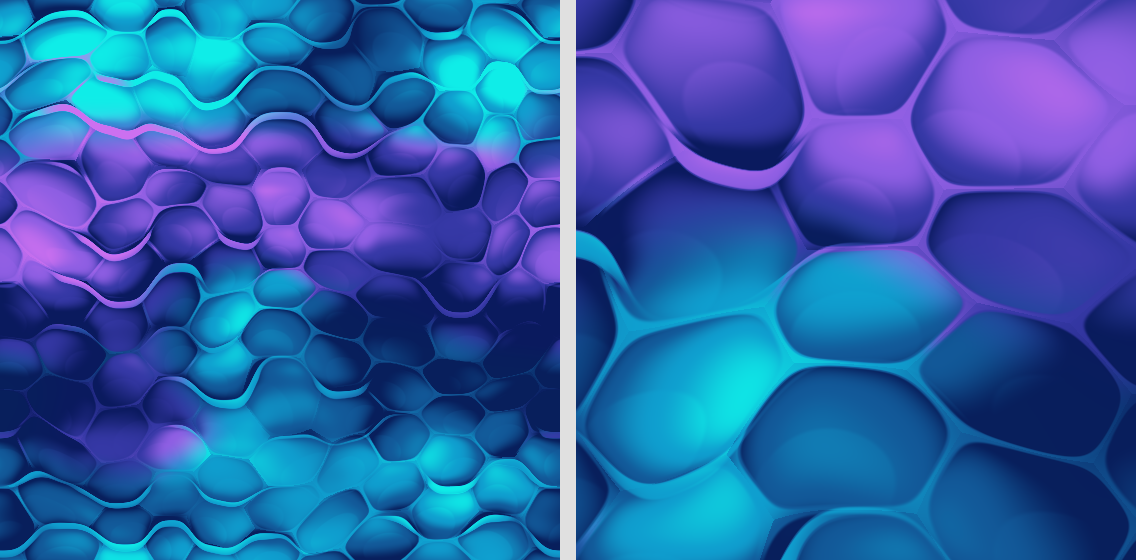
Left, the full canvas; right, a detail of the centre.
This background is drawn by a Shadertoy shader. Its source:

```glsl
const float PI = 3.14159265;
const vec2 GRID = vec2(10.0, 11.0);   // columns and rows of cells per tile
const float ROW = 1.1547;             // row height in column widths

float hash(vec2 p) {
    return fract(sin(dot(p, vec2(127.1, 311.7))) * 43758.5453);
}

// Whole-number wrap, safe against rounding at the period
vec2 wrap(vec2 cell, vec2 period) {
    return floor(mod(cell + 0.5, period));
}

// Value noise that wraps after "period" lattice steps
float noise(vec2 uv, vec2 period, float seed) {
    vec2 p = uv * period, i = floor(p), f = p - i;
    f = f * f * f * (f * (f * 6.0 - 15.0) + 10.0);
    vec2 a = wrap(i, period) + seed, b = wrap(i + 1.0, period) + seed;
    return mix(mix(hash(a), hash(vec2(b.x, a.y)), f.x),
               mix(hash(vec2(a.x, b.y)), hash(b), f.x), f.y);
}

// Soft elliptical spot that wraps around the tile
float glow(vec2 uv, vec2 centre, vec2 size) {
    vec2 d = sin(PI * (uv - centre)) / (PI * size);
    return exp(-dot(d, d));
}

vec3 ramp(float t, vec3 a, vec3 b, vec3 c, vec3 d) {
    vec3 col = mix(a, b, smoothstep(0.08, 0.42, t));
    col = mix(col, c, smoothstep(0.40, 0.70, t));
    return mix(col, d, smoothstep(0.68, 0.98, t));
}

vec3 palette(float t, float warmth) {
    vec3 cool = ramp(t, vec3(0.03, 0.12, 0.36), vec3(0.07, 0.35, 0.60),
                     vec3(0.06, 0.62, 0.81), vec3(0.06, 0.93, 0.91));
    vec3 warm = ramp(t + 0.03, vec3(0.04, 0.10, 0.37), vec3(0.21, 0.22, 0.65),
                     vec3(0.56, 0.37, 0.89), vec3(0.80, 0.44, 0.94));
    return mix(cool, warm, smoothstep(0.33, 0.75, warmth));
}

float regionLight(vec2 uv) {
    float t = 0.46 + 0.36 * glow(uv, vec2(0.20, 0.87), vec2(0.30, 0.13));
    t += 0.30 * glow(uv, vec2(0.62, 0.12), vec2(0.30, 0.12));
    t += 0.28 * glow(uv, vec2(0.90, 0.88), vec2(0.16, 0.10));
    t += 0.36 * glow(uv, vec2(0.45, 0.42), vec2(0.10, 0.09));
    t += 0.38 * glow(uv, vec2(0.15, 0.54), vec2(0.20, 0.14));
    t -= 0.42 * glow(uv, vec2(0.75, 0.42), vec2(0.32, 0.15));
    t -= 0.42 * glow(uv, vec2(0.01, 0.28), vec2(0.14, 0.12));
    t -= 0.42 * glow(uv, vec2(0.64, 0.90), vec2(0.11, 0.12));
    t += 0.34 * (noise(uv, vec2(5.0, 9.0), 3.0) - 0.5);
    return t + 0.22 * (noise(uv, vec2(6.0, 15.0), 97.0) - 0.5);
}

float regionWarmth(vec2 uv) {
    float m = 1.1 * glow(uv, vec2(0.13, 0.52), vec2(0.26, 0.17));
    m += 0.95 * glow(uv, vec2(0.55, 0.66), vec2(0.30, 0.13));
    m += 0.70 * glow(uv, vec2(0.25, 0.25), vec2(0.18, 0.10));
    m += 0.50 * glow(uv, vec2(0.92, 0.48), vec2(0.20, 0.12));
    m -= 0.80 * glow(uv, vec2(0.46, 0.41), vec2(0.10, 0.08));
    return m + 0.5 * (noise(uv, vec2(5.0, 6.0), 17.0) - 0.5);
}

vec2 cellCentre(vec2 id) {
    vec2 key = wrap(id, GRID);
    vec2 jitter = vec2(hash(key), hash(key + 37.0)) - 0.5;
    return vec2(id.x, (id.y + 0.5 * mod(id.x, 2.0)) * ROW) + 0.26 * jitter;
}

vec2 nearestCell(vec2 q) {
    vec2 best = vec2(0.0);
    float bestDist = 1e5;
    for (int i = -1; i <= 1; i++)
    for (int j = -1; j <= 1; j++) {
        float column = floor(q.x + 0.5) + float(i);
        float row = floor(q.y / ROW - 0.5 * mod(column, 2.0) + 0.5) + float(j);
        vec2 id = vec2(column, row), d = cellCentre(id) - q;
        if (dot(d, d) < bestDist) { bestDist = dot(d, d); best = id; }
    }
    return best;
}

// Distance to the cell border, with rounded corners
float borderDistance(vec2 q, vec2 id) {
    vec2 a = cellCentre(id) - q;
    float sum = 0.0;
    for (int i = -1; i <= 1; i++)
    for (int j = -1; j <= 1; j++) {
        if (i == 0 && j == 0) continue;
        vec2 b = cellCentre(id + vec2(i, j)) - q;
        sum += exp(-16.0 * dot(0.5 * (a + b), normalize(b - a)));
    }
    return -log(sum) / 16.0;
}

void mainImage(out vec4 fragColor, in vec2 fragCoord) {
    vec2 uv = fragCoord / iResolution.xy;
    vec2 warp = vec2(noise(uv, vec2(5.0), 41.0), noise(uv, vec2(6.0, 5.0), 59.0)) - 0.5;
    vec2 q = (uv + vec2(0.06, 0.07) * warp) * GRID * vec2(1.0, ROW) + vec2(0.0, 0.25 * ROW);
    float light = regionLight(uv), warmth = regionWarmth(uv);

    // Cells: own tint, tilted gradient, sheen and shaded inner edge
    vec2 id = nearestCell(q), key = wrap(id, GRID), offset = q - cellCentre(id);
    float d = borderDistance(q, id);
    float solid = 1.0 - 0.6 * smoothstep(0.62, 0.85, noise(uv, vec2(4.0, 7.0), 83.0));
    float angle = 2.0 * PI * hash(key + 5.0);
    float tilt = dot(offset, vec2(cos(angle), 0.4 + sin(angle)));
    float sheen = smoothstep(0.0, 0.04, 0.42 - length(offset + vec2(0.3 * cos(angle), 0.3)));
    float t = light + solid * (0.30 * (hash(key + 11.0) - 0.5) + 0.38 * tilt + 0.03 * sheen);
    float up = 0.5 + 0.5 * offset.y / (length(offset) + 0.01);
    t -= solid * mix(0.08, 0.30, up) * exp(-9.0 * max(d, 0.0));

    // Thin raised walls between cells, hidden behind lifted sheets
    float c = cos(PI * q.x);
    float s = q.y / ROW - 0.75 + 0.25 * c * (1.4 - 0.4 * c * c);
    float above = fract(s), below = (1.0 - above) * 0.95;
    float lift = smoothstep(0.30, 0.70, noise(uv, vec2(5.0, 11.0), 71.0));
    float wall = solid * (1.0 - smoothstep(0.008, 0.04, d));
    wall *= 1.0 - 0.85 * lift * exp(-5.0 * min(above, below));
    float rimWarmth = warmth + 0.9 * (noise(uv, vec2(6.0, 8.0), 29.0) - 0.5);
    t = mix(t, light + 0.14 - 0.06 * up, wall);

    // Overlapping wavy sheets: shadow above each edge, lit ribbon below it
    float shadow = max(exp(-4.5 * above), 1.0 - smoothstep(0.0, 0.025, below));
    float width = mix(0.03, 0.13, lift * lift);
    float ribbon = smoothstep(0.0, 0.025, below) * (1.0 - smoothstep(width, width + 0.025, below));
    float underside = smoothstep(width, width + 0.03, below) * exp(-6.0 * max(below - width, 0.0));
    t -= lift * (0.36 * shadow + 0.24 * underside);
    float crest = light + 0.24 - 0.14 * below / width;
    t = mix(t, crest, ribbon * mix(0.1, 1.0, lift));

    float edge = max(wall, ribbon * lift);
    t = 0.5 + 1.12 * (t - 0.46);
    vec3 col = palette(clamp(t, 0.0, 1.0), mix(warmth, rimWarmth, edge));
    fragColor = vec4(col, 1.0);
}
```
